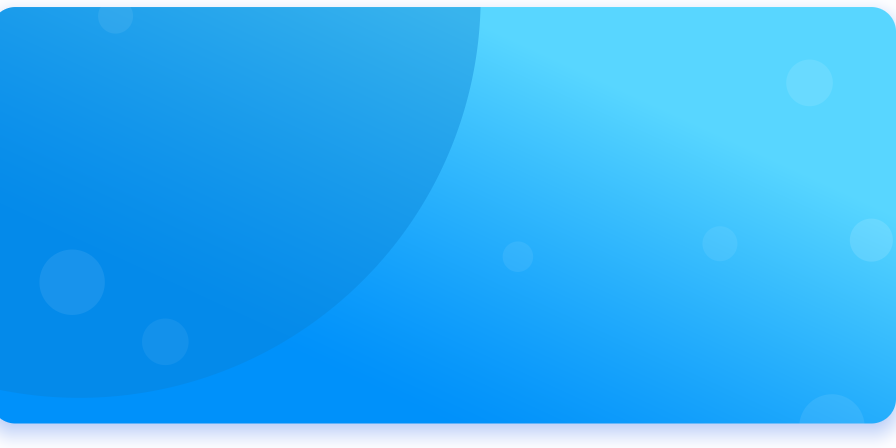
Write a Shadertoy shader that draws this background.

```glsl
// Palette
const vec3 PAGE = vec3(0.99, 0.992, 1.0);
const vec3 SHADOW = vec3(0.71, 0.79, 0.965);
const vec3 DEEP_BLUE = vec3(0.0, 0.567, 0.98);
const vec3 CYAN = vec3(0.345, 0.84, 1.0);
const vec3 DISC_TINT = vec3(0.035, 0.50, 0.825);

// Card, in canvas heights
const vec2 CARD_CENTER = vec2(0.9896, 0.5195);
const vec2 CARD_HALF = vec2(1.0104, 0.4648);
const float CARD_RADIUS = 0.055;
const float SHADOW_DROP = 0.02;
const float SHADOW_BLUR = 0.045;

// Diagonal gradient
const float RAMP_START = 0.25;
const float RAMP_END = 0.75;
const float RAMP_POWER = 1.25;

// Large disc
const vec2 DISC_CENTER = vec2(0.177, 1.008);
const float DISC_RADIUS = 0.896;
const float DISC_OPACITY = 0.4;

// Bubbles: center, radius, opacity
const int BUBBLE_COUNT = 8;
const vec4 BUBBLES[BUBBLE_COUNT] = vec4[](
    vec4(0.258, 0.964, 0.039, 0.07),
    vec4(0.161, 0.370, 0.073, 0.08),
    vec4(0.369, 0.237, 0.052, 0.06),
    vec4(1.156, 0.427, 0.034, 0.07),
    vec4(1.607, 0.456, 0.039, 0.07),
    vec4(1.807, 0.815, 0.052, 0.10),
    vec4(1.945, 0.464, 0.048, 0.12),
    vec4(1.857, 0.047, 0.073, 0.08)
);

float roundedBox(vec2 p, vec2 halfSize, float radius) {
    vec2 q = abs(p) - halfSize + radius;
    return length(max(q, 0.0)) + min(max(q.x, q.y), 0.0) - radius;
}

// Antialiased coverage of a signed distance
float coverage(float dist) {
    return clamp(0.5 - dist * iResolution.y, 0.0, 1.0);
}

vec3 cardColor(vec2 p) {
    // Corner-to-corner gradient
    vec2 uv = (p - CARD_CENTER) / CARD_HALF * 0.5 + 0.5;
    float diagonal = 0.5 * (uv.x + uv.y);
    float ramp = clamp((diagonal - RAMP_START) / (RAMP_END - RAMP_START), 0.0, 1.0);
    vec3 color = mix(DEEP_BLUE, CYAN, pow(ramp, RAMP_POWER));

    // Translucent disc
    float disc = coverage(length(p - DISC_CENTER) - DISC_RADIUS);
    color = mix(color, DISC_TINT, DISC_OPACITY * disc);

    // Pale bubbles
    for (int i = 0; i < BUBBLE_COUNT; i++) {
        vec4 bubble = BUBBLES[i];
        float cover = coverage(length(p - bubble.xy) - bubble.z);
        color = mix(color, vec3(1.0), bubble.w * cover);
    }
    return color;
}

void mainImage(out vec4 fragColor, in vec2 fragCoord) {
    vec2 p = fragCoord / iResolution.y;
    vec2 local = p - CARD_CENTER;

    // Soft shadow below the card
    float shadowDist = roundedBox(local + vec2(0.0, SHADOW_DROP), CARD_HALF, CARD_RADIUS);
    float shade = 1.0 - smoothstep(-SHADOW_BLUR, SHADOW_BLUR, shadowDist);
    vec3 color = mix(PAGE, SHADOW, shade);

    // Card
    float card = coverage(roundedBox(local, CARD_HALF, CARD_RADIUS));
    color = mix(color, cardColor(p), card);
    fragColor = vec4(color, 1.0);
}
```
